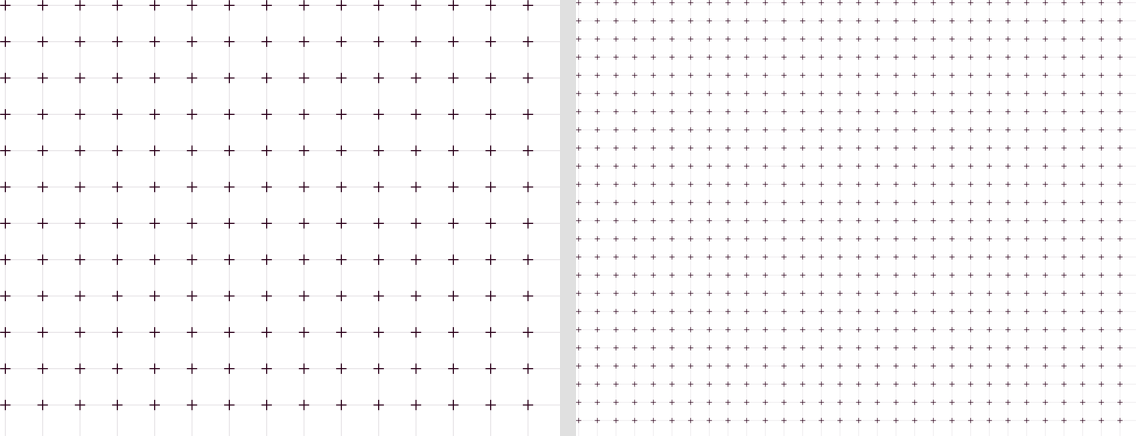
Left: one tile. Right: repeated 2 by 2.
Reproduce this pattern procedurally as a Shadertoy shader.

```glsl
const vec2 REPEATS = vec2(15.0, 12.0);        // cells across and down
const vec2 CROSS_CENTER = vec2(0.143, 0.853); // position inside a cell, 0..1
const float ARM_LENGTH = 0.0119;              // lengths in canvas heights
const float CROSS_WIDTH = 0.0026;
const float GRID_WIDTH = 0.0025;
const vec3 PAPER = vec3(1.0);
const vec3 GRID_COLOR = vec3(0.91, 0.90, 0.91);
const vec3 CROSS_COLOR = vec3(0.17, 0.0, 0.10);

// Share of a pixel-wide interval covered by a band, separately per axis
vec2 bandCoverage(vec2 offset, float halfWidth, float pixel) {
    vec2 low = max(offset - 0.5 * pixel, vec2(-halfWidth));
    vec2 high = min(offset + 0.5 * pixel, vec2(halfWidth));
    return clamp((high - low) / pixel, 0.0, 1.0);
}

// Combined coverage of two perpendicular strokes
float unite(float a, float b) {
    return a + b - a * b;
}

void mainImage(out vec4 fragColor, in vec2 fragCoord) {
    float pixel = 1.0 / iResolution.y;
    vec2 cellSize = iResolution.xy * pixel / REPEATS;

    // Signed offset from the nearest grid crossing
    vec2 cell = fragCoord / iResolution.xy * REPEATS - CROSS_CENTER;
    vec2 offset = (fract(cell + 0.5) - 0.5) * cellSize;

    // Pale ruled grid
    vec2 ruled = bandCoverage(offset, 0.5 * GRID_WIDTH, pixel);
    vec3 color = mix(PAPER, GRID_COLOR, max(ruled.x, ruled.y));

    // Dark cross on every crossing
    vec2 stroke = bandCoverage(offset, 0.5 * CROSS_WIDTH, pixel);
    vec2 reach = bandCoverage(offset, ARM_LENGTH, pixel);
    float cross = unite(stroke.x * reach.y, stroke.y * reach.x);
    color = mix(color, CROSS_COLOR, cross);

    fragColor = vec4(color, 1.0);
}
```
